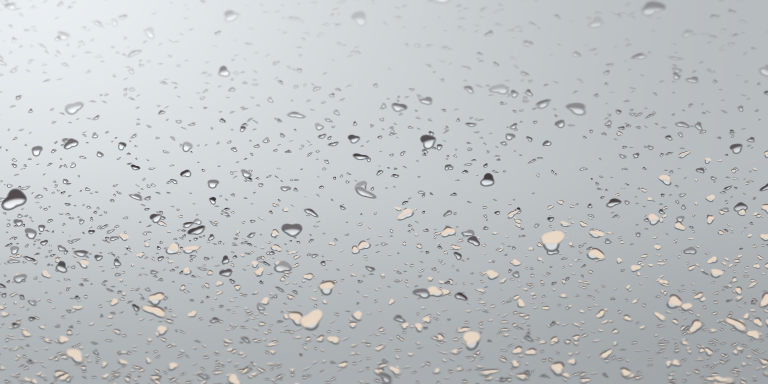
Give the GLSL for this texture, as a Shadertoy shader.

```glsl
// Rain drops on a cool grey pane, sharp in the middle and soft above and below.

vec4 hash4(vec3 v) {
    vec4 k = fract(v.xyzx * vec4(0.1031, 0.1030, 0.0973, 0.1099));
    k += dot(k, k.wzxy + 33.33);
    return fract((k.xxyz + k.yzzw) * k.zywx);
}

float valueNoise(vec2 p) {
    vec2 i = floor(p), f = fract(p);
    f *= f * (3.0 - 2.0 * f);
    float low = mix(hash4(vec3(i, 7.0)).x, hash4(vec3(i + vec2(1, 0), 7.0)).x, f.x);
    float high = mix(hash4(vec3(i + vec2(0, 1), 7.0)).x, hash4(vec3(i + 1.0, 7.0)).x, f.x);
    return mix(low, high, f.y);
}

// Overcast light: bright upper left corner, darker foot and right side.
vec3 paneColor(vec2 p) {
    vec2 toGlow = (p - vec2(0.05, 1.05)) * vec2(0.8, 1.15);
    float light = mix(0.675, 0.765, smoothstep(0.0, 0.6, p.y));
    light += 0.17 * exp(-1.6 * dot(toGlow, toGlow));
    light -= 0.035 * smoothstep(1.0, 2.0, p.x);
    return light + vec3(-0.016, 0.003, 0.017);
}

// Paints one drop over the colour; d is the offset from its centre.
vec3 paintDrop(vec3 color, vec3 pane, vec2 d, vec2 center, float radius, float blur, vec3 id) {
    vec4 shape = hash4(id + 31.0);
    vec4 look = hash4(id + 57.0);

    float tilt = (shape.x - 0.5) * 1.1;
    float flatness = mix(0.42, 1.0, shape.y);
    vec2 q = mat2(cos(tilt), -sin(tilt), sin(tilt), cos(tilt)) * d;
    q /= radius * vec2(1.15, flatness);
    float angle = atan(q.y, q.x);
    float outline = 1.0 + 0.16 * cos(2.0 * angle + 6.28 * shape.z)
                  + 0.13 * cos(3.0 * angle + 6.28 * shape.w);
    float edge = length(q) - outline;
    float soft = blur / (radius * flatness);
    float mask = smoothstep(soft, -soft, edge);

    // Clear body with a light belly and a dark lower rim.
    float haze = smoothstep(0.55, 0.95, center.y);
    vec3 body = pane + 0.13 * smoothstep(0.2, -0.6, q.y);
    float rim = smoothstep(-0.3 - soft, -0.08, edge) * smoothstep(0.5, -0.5, q.y);
    body = mix(body, vec3(0.30, 0.31, 0.32), rim * mix(0.75, 0.3, haze));

    // Reflection in the upper part: dark, or cream towards the lower right.
    float warmth = smoothstep(0.62, 0.1, center.y - 0.14 * (center.x - 1.0));
    float warm = step(look.x, warmth * 0.95);
    float level = mix(0.1, -0.45, warm * warmth) + 0.25 * (look.y - 0.5);
    float cap = smoothstep(-0.12 - soft, 0.12 + soft, q.y - level + 0.25 * q.x * q.x);
    cap *= smoothstep(0.05 + soft, -0.15 - soft, edge);
    vec3 capColor = mix(vec3(0.23, 0.20, 0.21), vec3(0.94, 0.86, 0.78), warm);
    float capStrength = mix(0.25 + 0.75 * look.z, 0.9, warm) * mix(1.0, 0.55, haze);
    body = mix(body, capColor, cap * capStrength);

    // A thin dark brow over some of the warm drops.
    float brow = smoothstep(-0.3 - soft, -0.05, edge) * smoothstep(0.2, 0.8, q.y);
    body = mix(body, vec3(0.32, 0.28, 0.28), brow * warm * step(0.5, look.w) * 0.8);

    return mix(color, body, mask * mix(1.0, 0.35 + 0.5 * look.w, haze));
}

void mainImage(out vec4 fragColor, in vec2 fragCoord) {
    vec2 p = fragCoord / iResolution.y;
    vec3 pane = paneColor(p);
    vec3 color = pane;

    // Focus falls off away from the middle band.
    float blur = 0.7 / iResolution.y + 0.009 * max(0.0, abs(p.y - 0.47) - 0.12);

    // Layers from fine spray to large drops.
    float cell = 0.025;
    for (int layer = 0; layer < 6; layer++) {
        vec2 home = floor(p / cell);
        for (int n = 0; n < 9; n++) {
            vec3 id = vec3(home + vec2(n % 3, n / 3) - 1.0, float(layer) * 13.0 + 3.0);
            vec4 h = hash4(id);
            vec2 center = (id.xy + 0.5 + 0.9 * (h.xy - 0.5)) * cell;
            float density = mix(0.52, 0.2, smoothstep(0.25, 0.9, center.y));
            density *= 0.5 + valueNoise(center * 6.0);
            if (h.w > density) continue;
            float radius = cell * mix(0.1, 0.22, h.z * h.z);
            color = paintDrop(color, pane, p - center, center, radius, blur, id);
        }
        cell *= 1.39;
    }

    fragColor = vec4(clamp(color, 0.0, 1.0), 1.0);
}
```
